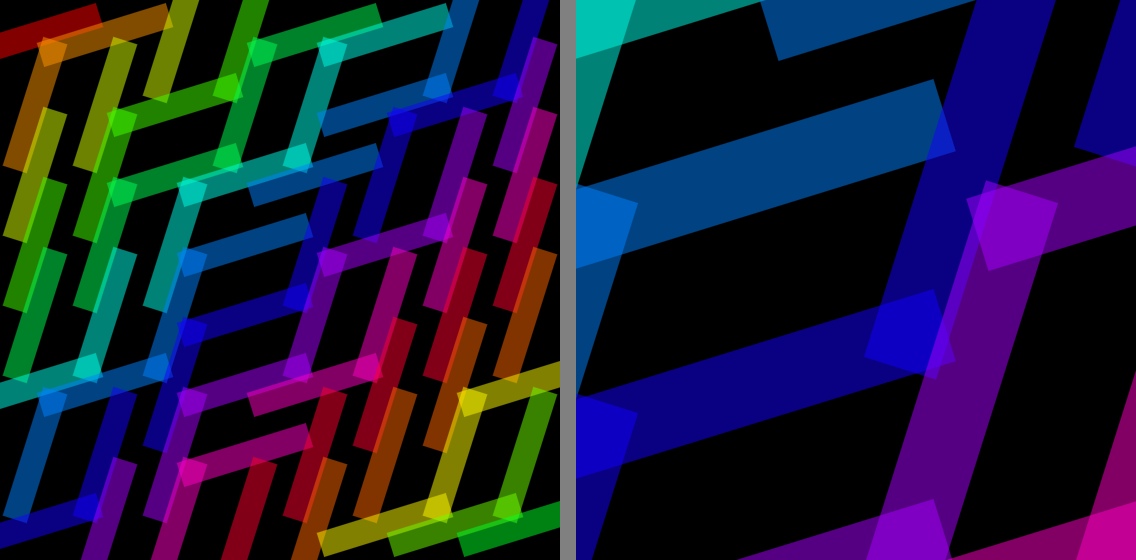
Left: the whole. Right: its middle third, enlarged.
This pattern is drawn by a WebGL 2 fragment shader. Its source:

```glsl
#version 300 es
precision highp float;

uniform vec2 u_resolution;
out vec4 fragColor;

const float GRID = 8.0;

float hash(vec2 p) {
    vec3 q = fract(vec3(p.xyx) * 0.1031);
    q += dot(q, q.yzx + 33.33);
    return fract((q.x + q.y) * q.z);
}

vec3 hueColor(float hue) {
    return clamp(abs(mod(hue * 6.0 + vec3(0.0, 4.0, 2.0), 6.0) - 3.0) - 1.0, 0.0, 1.0);
}

float boxDistance(vec2 p, vec2 halfSize) {
    vec2 d = abs(p) - halfSize;
    return length(max(d, 0.0)) + min(max(d.x, d.y), 0.0);
}

void main() {
    vec2 p = gl_FragCoord.xy / u_resolution * GRID;
    float edge = 0.75 * GRID / min(u_resolution.x, u_resolution.y);
    vec2 home = floor(p);
    vec3 color = vec3(0.0);

    // Bars are longer than a cell, so neighbouring cells overlap
    for (int y = 1; y >= -1; y--) {
        for (int x = -1; x <= 1; x++) {
            vec2 cell = home + vec2(x, y);
            if (any(lessThan(cell, vec2(0.0))) || any(greaterThanEqual(cell, vec2(GRID)))) continue;

            // Each bar leans either shallow or steep
            float angle = hash(cell + 3.0) < 0.5 ? 0.3 : 1.265;
            vec2 along = vec2(cos(angle), sin(angle));
            vec2 offset = p - cell - 0.5;
            vec2 local = vec2(dot(offset, along), dot(offset, vec2(-along.y, along.x)));
            float bar = 1.0 - smoothstep(-edge, edge, boxDistance(local, vec2(0.965, 0.18)));

            // Hue advances diagonally from the upper left corner
            float hue = (cell.x + GRID - 1.0 - cell.y) * 0.097;
            color = mix(color, hueColor(hue), 0.51 * bar);
        }
    }
    fragColor = vec4(color, 1.0);
}
```
